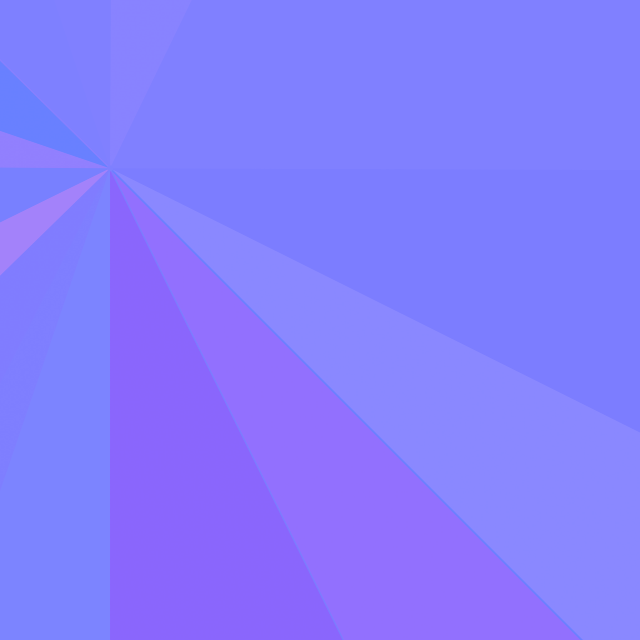
Write a three.js fragment shader that draws this texture map.

```glsl
// Tangent-space normal map of a faceted fan: flat wedges of near-blue tones
// meet at one off-centre hub. Each wedge is the soft intersection of two
// half-planes through the hub; thin bevel seams are laid over the edges.

varying vec2 vUv;

const vec2 HUB = vec2(0.1719, 0.7370);
const float HUB_RADIUS = 0.0062;
const float EDGE_SOFTNESS = 0.0009;
const float GRAIN = 0.002;

// Facet tones
const vec3 FLAT       = vec3(0.502, 0.502, 1.00);
const vec3 FLAT_LEFT  = vec3(0.494, 0.502, 1.00);
const vec3 FLAT_DIM   = vec3(0.486, 0.490, 1.00);
const vec3 PALE       = vec3(0.540, 0.533, 1.00);
const vec3 PALE_TOP   = vec3(0.533, 0.512, 1.00);
const vec3 ORCHID     = vec3(0.573, 0.440, 0.995);
const vec3 VIOLET     = vec3(0.542, 0.400, 0.990);
const vec3 PERIWINKLE = vec3(0.486, 0.518, 1.00);
const vec3 DUSK       = vec3(0.496, 0.496, 1.00);
const vec3 DUSK_WARM  = vec3(0.502, 0.488, 1.00);
const vec3 MAUVE      = vec3(0.640, 0.510, 0.980);
const vec3 SKY        = vec3(0.470, 0.502, 1.00);
const vec3 LILAC      = vec3(0.570, 0.500, 0.995);
const vec3 AZURE      = vec3(0.410, 0.502, 1.00);

// Edge directions in degrees, counterclockwise from the right
const float EAST = -0.18;
const float TOP_RIGHT = 64.1;
const float NORTH = 89.7;
const float TOP_LEFT = 108.35;
const float NORTH_WEST = 135.44;
const float UPPER_WEST = 161.2;
const float WEST = 179.6;
const float LOWER_WEST = 206.2;
const float SOUTH_WEST = 224.3;
const float LOWER_LEFT = 242.9;
const float BOTTOM_LEFT = 251.2;
const float SOUTH = 270.0;
const float BOTTOM_RIGHT = 296.32;
const float SOUTH_EAST = 315.0;
const float LOWER_EAST = 333.5;

vec2 direction(float degrees) {
  float a = radians(degrees);
  return vec2(cos(a), sin(a));
}

// Signed distance to the line through the hub, positive counterclockwise
float sideOf(vec2 p, float degrees) {
  vec2 d = direction(degrees);
  return d.x * p.y - d.y * p.x;
}

// Adds a facet spanning two edges; w holds the accumulated coverage
void addFacet(inout vec4 fan, vec2 p, float fromDeg, float toDeg, vec3 tone) {
  float coverage = smoothstep(-EDGE_SOFTNESS, EDGE_SOFTNESS, sideOf(p, fromDeg))
                 * smoothstep(-EDGE_SOFTNESS, EDGE_SOFTNESS, -sideOf(p, toDeg));
  fan += vec4(tone, 1.0) * coverage;
}

// Soft hairline running outward from the hub
float seam(vec2 p, float degrees, float width) {
  float along = step(0.0, dot(p, direction(degrees)));
  return along * (1.0 - smoothstep(0.2 * width, width, abs(sideOf(p, degrees))));
}

float hash(vec2 p) {
  return fract(sin(dot(p, vec2(127.1, 311.7))) * 43758.5453);
}

void main() {
  vec2 p = vUv - HUB;
  vec4 fan = vec4(FLAT, 1.0) * 0.0001;

  // Upper half
  addFacet(fan, p, EAST, TOP_RIGHT, FLAT);
  addFacet(fan, p, TOP_RIGHT, NORTH, PALE_TOP);
  addFacet(fan, p, NORTH, TOP_LEFT, FLAT);
  addFacet(fan, p, TOP_LEFT, NORTH_WEST, FLAT_LEFT);
  addFacet(fan, p, NORTH_WEST, UPPER_WEST, AZURE);
  addFacet(fan, p, UPPER_WEST, WEST, LILAC);

  // Lower half
  addFacet(fan, p, WEST, LOWER_WEST, SKY);
  addFacet(fan, p, LOWER_WEST, SOUTH_WEST, MAUVE);
  addFacet(fan, p, SOUTH_WEST, LOWER_LEFT, DUSK_WARM);
  addFacet(fan, p, LOWER_LEFT, BOTTOM_LEFT, DUSK);
  addFacet(fan, p, BOTTOM_LEFT, SOUTH, PERIWINKLE);
  addFacet(fan, p, SOUTH, BOTTOM_RIGHT, VIOLET);
  addFacet(fan, p, BOTTOM_RIGHT, SOUTH_EAST, ORCHID);
  addFacet(fan, p, SOUTH_EAST, LOWER_EAST, PALE);
  addFacet(fan, p, LOWER_EAST, EAST, FLAT_DIM);
  vec3 color = fan.rgb / fan.w;

  // Bevel seams
  color = mix(color, AZURE, 0.9 * seam(p, SOUTH_EAST, 0.0024));
  color = mix(color, SKY, 0.75 * seam(p, BOTTOM_RIGHT, 0.0020));
  color = mix(color, LILAC, 0.6 * seam(p, NORTH_WEST, 0.0018));

  // Flat hub and a trace of grain
  color = mix(FLAT_LEFT, color, smoothstep(0.5 * HUB_RADIUS, HUB_RADIUS, length(p)));
  color += GRAIN * (hash(floor(vUv * 512.0)) - 0.5);
  gl_FragColor = vec4(color, 1.0);
}
```
